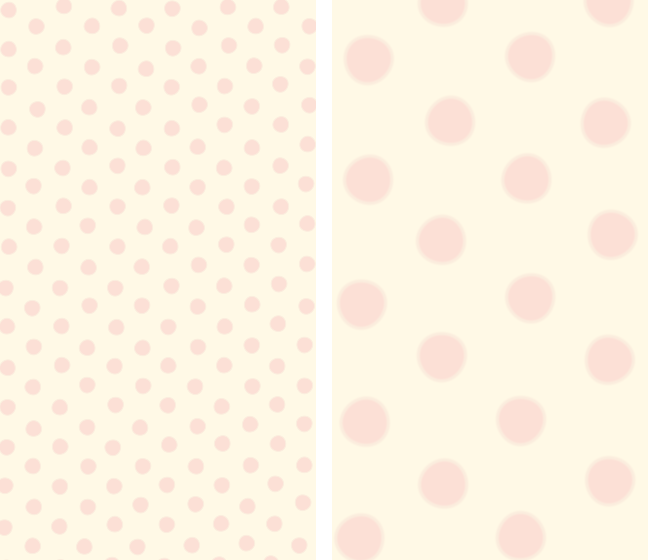
Left: the whole. Right: its middle third, enlarged.
Give the GLSL for this pattern, as a Shadertoy shader.

```glsl
// Lengths are fractions of the canvas width; y runs down from the top.
const vec3 CREAM = vec3(1.0, 0.975, 0.9);
const vec3 RIM = vec3(0.985, 0.93, 0.87);
const vec3 PINK = vec3(0.99, 0.88, 0.84);
const float DOT_RADIUS = 0.0249;
const float EDGE = 0.0032;
const float COLUMN_STEP = 0.172;
const float ROW_STEP = 0.0631;
const float LEFT_MARGIN = 0.0185;
const float TOP_MARGIN = 0.0265;
const float ROW_TILT = 0.008;
const float TOP_DRIFT = 0.015;
const float BOTTOM_SQUEEZE = 0.004;
const float JITTER = 0.0115;
const float WOBBLE = 0.0005;
const float TAU = 6.28319;

float hash(vec2 p) {
    return fract(sin(dot(p, vec2(127.1, 311.7))) * 43758.5453);
}

// Signed distance to a slightly uneven, hand-placed dot
float dotDistance(vec2 p, vec2 center, vec2 id) {
    vec2 jitter = vec2(hash(id), hash(id + 37.0)) - 0.5;
    vec2 q = p - center - JITTER * jitter;
    float phase = TAU * hash(id + 71.0);
    float angle = atan(q.y, q.x + 1e-6);
    return length(q) - DOT_RADIUS - WOBBLE * sin(3.0 * angle + phase);
}

// Distance to the nearest dot of the staggered grid
float dotField(vec2 p, float canvasHeight) {
    float tiltedTop = TOP_MARGIN - ROW_TILT * p.x;
    float nearestRow = round((p.y - tiltedTop) / ROW_STEP);
    float nearest = 1.0;
    for (int j = -1; j <= 1; j++) {
        float row = nearestRow + float(j);
        float y = tiltedTop + row * ROW_STEP;
        float t = clamp(y / canvasHeight, 0.0, 1.0);

        // Rows lean left going down and tighten near the bottom
        float start = LEFT_MARGIN + TOP_DRIFT * (1.0 - t) * (1.0 - t);
        float spacing = COLUMN_STEP - BOTTOM_SQUEEZE * pow(t, 8.0);
        float stagger = 0.5 * mod(row, 2.0);
        float column = round((p.x - start) / spacing - stagger);
        vec2 center = vec2(start + (column + stagger) * spacing, y);
        nearest = min(nearest, dotDistance(p, center, vec2(column, row)));
    }
    return nearest;
}

void mainImage(out vec4 fragColor, in vec2 fragCoord) {
    vec2 p = vec2(fragCoord.x, iResolution.y - fragCoord.y) / iResolution.x;
    float d = dotField(p, iResolution.y / iResolution.x);

    // Soft rim, then the fill
    float edge = max(EDGE, 1.0 / iResolution.x);
    vec3 color = mix(CREAM, RIM, 1.0 - smoothstep(0.0, edge, d));
    color = mix(color, PINK, 1.0 - smoothstep(-edge, 0.0, d));
    fragColor = vec4(color, 1.0);
}
```
